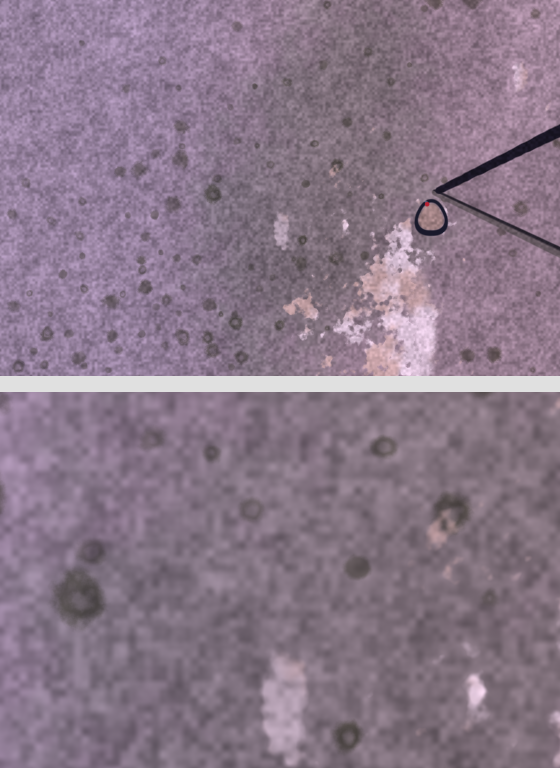
Top: the whole. Bottom: its middle third, enlarged.
Give the GLSL for this texture, as a Shadertoy shader.

```glsl
// Aerial view of mauve scrubland with bare sand, dark tufts, two poles and a hoop
float hash(vec2 p) {
    vec3 q = fract(p.xyx * vec3(0.1031, 0.103, 0.0973));
    q += dot(q, q.yzx + 33.33);
    return fract((q.x + q.y) * q.z);
}

float noise(vec2 p) {
    vec2 i = floor(p), f = fract(p);
    f = f * f * (3.0 - 2.0 * f);
    return mix(mix(hash(i), hash(i + vec2(1, 0)), f.x),
               mix(hash(i + vec2(0, 1)), hash(i + vec2(1, 1)), f.x), f.y);
}

float fbm(vec2 p) {
    float sum = 0.0, amp = 0.5;
    for (int i = 0; i < 5; i++) {
        sum += amp * noise(p);
        p = mat2(1.6, 1.2, -1.2, 1.6) * p + 17.3;
        amp *= 0.56;
    }
    return sum / 1.07;
}

// x: distance to the segment, y: position along it, z: signed side
vec3 segment(vec2 p, vec2 a, vec2 b) {
    vec2 d = b - a, q = p - a;
    float t = clamp(dot(q, d) / dot(d, d), 0.0, 1.0);
    return vec3(length(q - d * t), t, (d.x * q.y - d.y * q.x) / length(d));
}

// Soft round patch with a ragged outline
float patchMask(vec2 p, vec2 centre, vec2 size, float ragged) {
    return smoothstep(0.1, 0.55, 1.0 - length((p - centre) / size) + ragged);
}

// Scattered tufts, some of them hollow, denser to the lower left
float tufts(vec2 p, float cell, float seed) {
    float dark = 0.0;
    vec2 home = floor(p / cell);
    float wobble = 0.9 * (fbm(p * 55.0 + seed) - 0.5);
    for (int k = 0; k < 9; k++) {
        vec2 id = home + vec2(k % 3 - 1, k / 3 - 1);
        vec2 key = id + seed;
        vec2 centre = (id + 0.2 + 0.6 * vec2(hash(key + 5.1), hash(key + 9.7))) * cell;
        float chance = 0.09 + 0.3 * smoothstep(0.5, 0.1, centre.y) * smoothstep(1.0, 0.4, centre.x);
        float radius = cell * mix(0.17, 0.31, hash(key + 3.3));
        float d = length(p - centre) / radius + wobble;
        float hollow = 0.55 * step(0.5, hash(key + 7.9)) * smoothstep(0.55, 0.1, d);
        float tuft = smoothstep(1.15, 0.5, d) * (1.0 - hollow);
        dark = max(dark, tuft * step(hash(key), chance));
    }
    return dark;
}

void mainImage(out vec4 fragColor, in vec2 fragCoord) {
    vec2 p = fragCoord / iResolution.y;
    float px = 1.0 / iResolution.y;

    // Ground: broad drifts, clumps and fine grain
    float broad = fbm(p * 3.0 + 4.0) - 0.5;
    float clumps = fbm(p * 22.0 + 31.0) - 0.5;
    float grain = noise(p * 145.0) - 0.5;
    float flecks = noise(mat2(0.8, 0.6, -0.6, 0.8) * p * vec2(95.0, 80.0) + 50.0) - 0.5;
    float shade = 1.0 + 0.24 * broad + 0.28 * clumps + 0.25 * grain + 0.2 * flecks;
    vec3 col = vec3(0.575, 0.487, 0.575) * shade;

    // Cool lilac to the left, greener growth through the middle
    col *= mix(vec3(1.01, 1.03, 1.07), vec3(1.01, 0.99, 0.97), smoothstep(0.3, 1.0, p.x));
    float green = length((p - vec2(0.86, 0.5)) / vec2(0.33, 0.6));
    green = smoothstep(1.1, 0.2, green + 1.6 * broad - clumps);
    col *= mix(vec3(1.0), vec3(0.87, 0.92, 0.87), green);
    col *= 1.0 + 0.1 * smoothstep(1.2, 1.5, p.x) * smoothstep(0.5, 1.0, p.y);

    // Dark tufts
    float dark = max(tufts(p, 0.085, 3.0), 0.8 * tufts(p, 0.05, 71.0));
    dark *= 0.75 + 0.9 * clumps;
    col *= mix(vec3(1.0), vec3(0.6, 0.62, 0.54), clamp(dark, 0.0, 1.0));

    // Bare sand: a broken main area, a worn track and a few small patches
    float ragged = 3.2 * (fbm(p * 16.0 + 8.0) - 0.5) + 0.7 * flecks;
    float sand = 0.85 * patchMask(p, vec2(1.0, 0.13), vec2(0.2, 0.32), ragged - 0.32);
    float trackX = 1.115 + 0.012 * sin(p.y * 18.0) + 0.02 * clumps;
    float track = smoothstep(0.045, 0.018, abs(p.x - trackX)) * smoothstep(0.33, 0.2, p.y);
    sand = max(sand, track * (0.72 + 0.5 * clumps));
    vec3 spots[5] = vec3[5](vec3(0.92, 0.4, 0.9), vec3(1.08, 0.38, 0.9), vec3(1.453, 0.71, 0.9),
                            vec3(1.385, 0.8, 0.55), vec3(0.746, 0.385, 0.45));
    for (int i = 0; i < 5; i++)
        sand = max(sand, spots[i].z * patchMask(p, spots[i].xy, vec2(0.026, 0.055), ragged * 0.7 - 0.1));
    vec3 sandColor = mix(vec3(0.8, 0.65, 0.66), vec3(0.91, 0.81, 0.9),
                         smoothstep(0.4, 0.65, fbm(p * 9.0 + 60.0)));
    col = mix(col, sandColor * (1.0 + 0.2 * grain + 0.25 * clumps), clamp(sand, 0.0, 1.0));

    // Hoop with a sandy floor and a small red tag
    vec2 h = (p - vec2(1.147, 0.42)) * vec2(1.1, 1.0);
    float r = length(h) + 0.003 * sin(3.0 * atan(h.y, h.x));
    col = mix(col, vec3(0.7, 0.56, 0.56) * shade, 0.85 * smoothstep(0.04, 0.03, r));
    float rim = abs(r - 0.043) - 0.0045 - 0.003 * smoothstep(0.0, -0.04, h.y);
    vec3 rimColor = mix(vec3(0.1, 0.1, 0.17), vec3(0.36, 0.38, 0.5), smoothstep(0.3, 0.48, flecks));
    col = mix(col, rimColor, smoothstep(px, -px, rim));
    col = mix(col, vec3(0.72, 0.13, 0.2), smoothstep(0.008, 0.004, length(p - vec2(1.136, 0.457))));

    // Weathered pole, dark along its upper edge
    vec3 s = segment(p, vec2(1.157, 0.488), vec2(1.52, 0.314));
    float halfWidth = mix(0.008, 0.014, s.y);
    vec3 wood = mix(vec3(0.4, 0.35, 0.38), vec3(0.15, 0.13, 0.17), smoothstep(0.0, 0.6, s.z / halfWidth));
    col = mix(col, wood * (1.0 + 0.3 * grain), smoothstep(px, -px, s.x - halfWidth));

    // Black pole
    s = segment(p, vec2(1.167, 0.493), vec2(1.52, 0.668));
    halfWidth = mix(0.009, 0.016, s.y) + 0.002 * flecks;
    col = mix(col, vec3(0.1, 0.085, 0.14) * (1.0 + 0.5 * grain), smoothstep(px, -px, s.x - halfWidth));

    fragColor = vec4(clamp(col, 0.0, 1.0), 1.0);
}
```
